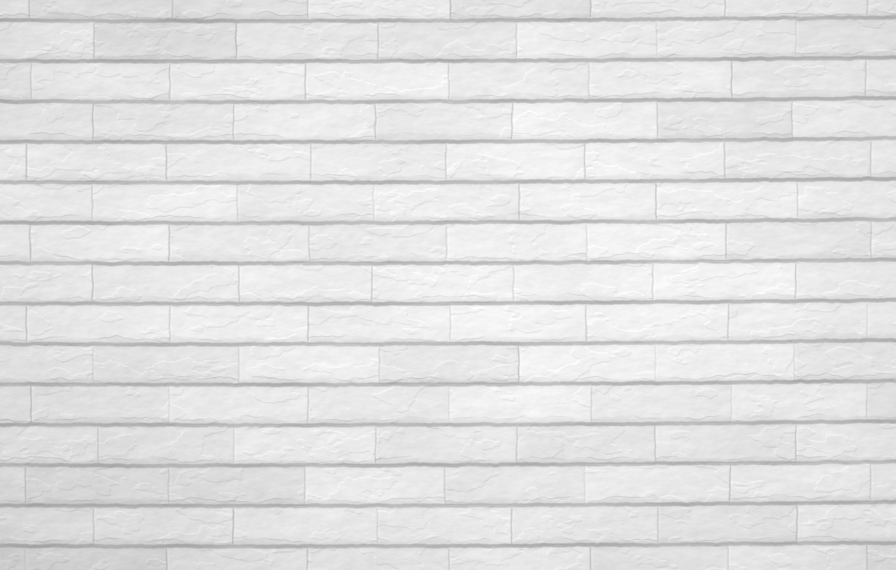
Reproduce this texture procedurally as a WebGL 1 fragment shader.

```glsl
precision highp float;
// Whitewashed split-stone brick wall: long courses in running bond with chipped faces.

uniform vec2 u_resolution;

// Lengths are fractions of the canvas height.
const vec2 BRICK = vec2(0.2455, 0.0709);
const float FIRST_COURSE = 0.036;     // first bed joint, measured from the top
const float EVEN_SHIFT = 0.168;       // first head joint of even courses
const float ODD_SHIFT = 0.050;        // first head joint of odd courses
const float HEAD_JITTER = 0.014;
const float SAG = 0.003;
const float TILT = 0.006;
const float BED_HALF_WIDTH = 0.0036;
const float HEAD_HALF_WIDTH = 0.0013;
const float CHIP_HEIGHT = 0.010;
const float RELIEF = 0.10;
const float VIGNETTE = 0.085;
const vec2 LIGHT_STEP = vec2(-0.0015, 0.0028);
const vec3 STONE = vec3(0.945);
const vec3 MORTAR = vec3(0.71);

float hash(vec2 p) {
  vec3 q = fract(p.xyx * vec3(0.1031, 0.1030, 0.0973));
  q += dot(q, q.yzx + 33.33);
  return fract((q.x + q.y) * q.z);
}

float cornerSlope(vec2 cell, vec2 offset) {
  float angle = 6.2832 * hash(cell);
  return dot(vec2(cos(angle), sin(angle)), offset);
}

float gradientNoise(vec2 p) {
  vec2 i = floor(p), f = fract(p);
  vec2 w = f * f * f * (f * (f * 6.0 - 15.0) + 10.0);
  vec2 e = vec2(1.0, 0.0);
  float low = mix(cornerSlope(i, f), cornerSlope(i + e.xy, f - e.xy), w.x);
  float high = mix(cornerSlope(i + e.yx, f - e.yx), cornerSlope(i + e.xx, f - e.xx), w.x);
  return mix(low, high, w.y);
}

float fbm(vec2 p) {
  float sum = 0.0, gain = 1.0;
  for (int i = 0; i < 4; i++) {
    sum += gain * gradientNoise(p);
    p = mat2(1.6, 1.2, -1.2, 1.6) * p + 7.3;
    gain *= 0.5;
  }
  return sum;
}

// Rough stone with a few raised flakes.
float stoneHeight(vec2 p) {
  float rough = fbm(p * vec2(17.0, 30.0));
  float flake = smoothstep(0.13, 0.21, fbm(p * vec2(10.0, 21.0) + 40.0));
  return 0.8 * rough + 0.45 * flake;
}

float stroke(float d, float halfWidth, float soft) {
  return 1.0 - smoothstep(halfWidth - soft, halfWidth + soft, abs(d));
}

void main() {
  float pixel = 1.0 / u_resolution.y;
  vec2 p = gl_FragCoord.xy * pixel;
  vec2 uv = gl_FragCoord.xy / u_resolution;

  // Courses, slightly bowed and tilted
  float down = 1.0 - p.y - SAG * 4.0 * uv.x * (1.0 - uv.x) + TILT * uv.x;
  float course = (down - FIRST_COURSE) / BRICK.y;
  float row = floor(course);
  float below = fract(course) * BRICK.y;
  float above = BRICK.y - below;
  float bed = below < above ? below : -above;

  // Nearest head joint and the brick beside it
  float shift = mix(EVEN_SHIFT, ODD_SHIFT, mod(row, 2.0));
  float column = floor((p.x - shift) / BRICK.x + 0.5);
  vec2 headId = vec2(column, row) + 20.0;
  float headX = shift + column * BRICK.x + HEAD_JITTER * (hash(headId) - 0.5);
  float head = p.x - headX + 0.002 * gradientNoise(p * 45.0);
  vec2 brickId = headId - vec2(head < 0.0 ? 1.0 : 0.0, 0.0);
  float seed = hash(brickId + 5.7);
  vec2 q = p + floor(brickId) * vec2(1.37, 0.73);

  // Face tone, stains and embossed relief
  float shade = 0.045 * (0.35 - seed * seed);
  shade += 0.022 * fbm(p * 5.0) + 0.014 * fbm(q * 55.0);
  float slope = stoneHeight(q) - stoneHeight(q + LIGHT_STEP);
  shade += clamp(RELIEF * slope, -0.10, 0.035);

  // Broken lower edge
  float edge = CHIP_HEIGHT * (1.0 + 1.1 * gradientNoise(q * vec2(17.0, 3.0)))
             + 0.004 * gradientNoise(q * vec2(62.0, 9.0));
  float chipMask = smoothstep(-0.15, 0.25, gradientNoise(q * vec2(13.0, 2.0) + 9.0));
  float soft = max(pixel, 0.0012);
  shade -= 0.10 * chipMask * stroke(above - edge, 0.0007, soft);
  shade -= 0.025 * (1.0 - smoothstep(edge - soft, edge + soft, above));

  // Vignette, strongest towards the lower left
  vec2 fromCentre = (uv - vec2(0.53, 0.54)) * 2.0;
  shade -= VIGNETTE * 0.55 * dot(fromCentre, fromCentre);
  shade -= 0.03 * smoothstep(0.8, 0.0, length(uv));
  vec3 color = STONE + shade;

  // Joints
  float headInk = stroke(head, HEAD_HALF_WIDTH, soft) * mix(0.2, 0.65, hash(headId + 3.1));
  color += 0.018 * stroke(head - 0.0035, 0.0010, soft);
  float wobble = 0.0022 * gradientNoise(p * vec2(28.0, 9.0))
               + 0.0012 * gradientNoise(p * vec2(95.0, 25.0));
  float bedInk = stroke(bed + wobble, BED_HALF_WIDTH, max(pixel, 0.0022));
  bedInk *= 0.85 + 0.3 * gradientNoise(p * vec2(9.0, 14.0));
  float shadow = 0.16 * (1.0 - smoothstep(0.0, 0.012, abs(bed + 0.001)));
  vec3 mortar = MORTAR + 0.5 * shade;
  color = mix(color, mortar, clamp(max(headInk, max(bedInk, shadow)), 0.0, 1.0));

  gl_FragColor = vec4(clamp(color, 0.0, 1.0), 1.0);
}
```
